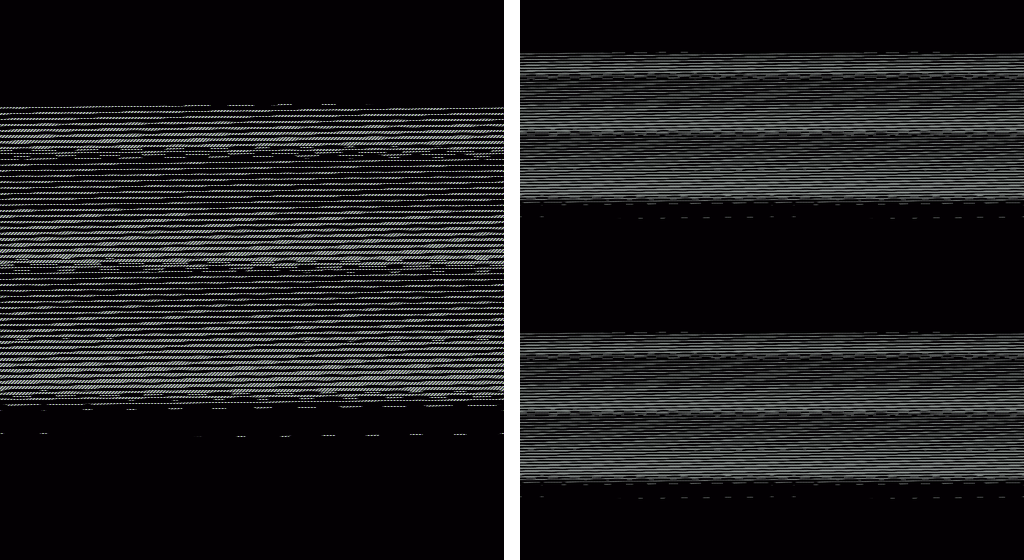
Left, the tile; right, the same tile 2 across and 2 down.
A WebGL 1 fragment shader for this pattern:

```glsl
precision highp float;
// Fine pale scanlines on black, climbing one row pitch per canvas width.
// Three swells set the line thickness; thin parts break into drifting dashes.
// A diagonal hatch with slightly shifted color channels tints every line.
uniform vec2 u_resolution;

const float ROWS = 98.0;
const float TAU = 6.2831853;

float bump(float x, float center, float radius) {
  return 1.0 - smoothstep(0.0, radius, abs(x - center));
}

// Rises from thin to thick between start and peak, then fades out by stop.
float swell(float x, float start, float peak, float stop, float thin, float thick) {
  float rise = clamp((x - start) / (peak - start), 0.0, 1.0);
  float inside = smoothstep(start - 0.009, start + 0.004, x)
               * (1.0 - smoothstep(peak, stop, x));
  return inside * mix(thin, thick, pow(rise, 1.3));
}

// Thickness as a share of the row pitch; values near zero leave only dashes.
float mainWidth(float depth) {
  float w = -0.09;
  w += swell(depth, 0.192, 0.250, 0.288, 0.33, 0.64);
  w += swell(depth, 0.287, 0.460, 0.492, 0.28, 0.68);
  w += swell(depth, 0.490, 0.682, 0.740, 0.32, 0.72);
  w -= 0.17 * bump(depth, 0.365, 0.010);
  w += 0.06 * bump(depth, 0.777, 0.007);
  return w;
}

// Extra broken lines between the rows, where one swell gives way to the next.
float strayWidth(float depth) {
  return -0.09 + 0.13 * bump(depth, 0.272, 0.016)
               + 0.13 * bump(depth, 0.474, 0.020)
               + 0.06 * bump(depth, 0.607, 0.006)
               + 0.09 * bump(depth, 0.706, 0.016);
}

float scanline(float phase, float x, float width) {
  // The half-step per row cancels the half dash left over at the side seam.
  float dash = 11.5 * x + 0.5 * floor(phase);
  float thickness = width + 0.07 * cos(TAU * dash);
  float edge = 0.2 * ROWS / u_resolution.y;
  float offset = abs(fract(phase) - 0.5) - 0.5 * max(thickness, 0.2);
  return smoothstep(0.0, 0.02, thickness) * (1.0 - smoothstep(-edge, edge, offset));
}

void main() {
  vec2 uv = gl_FragCoord.xy / u_resolution;
  float depth = 1.0 - uv.y;

  // Tilted rows
  float phase = ROWS * uv.y - uv.x + 0.4;
  float ink = scanline(phase, uv.x, mainWidth(depth));
  ink = max(ink, scanline(phase + 0.5, uv.x, strayWidth(depth)));

  // Rising hatch with faint color fringes
  float hatch = 160.0 * uv.x - 180.0 * uv.y;
  vec3 fringe = 0.5 + 0.5 * cos(TAU * (hatch + vec3(0.0, 0.07, -0.08)));
  vec3 tint = mix(vec3(0.19, 0.20, 0.20), vec3(0.78, 0.82, 0.80), fringe);

  gl_FragColor = vec4(mix(vec3(0.01, 0.0, 0.01), tint, ink), 1.0);
}
```
